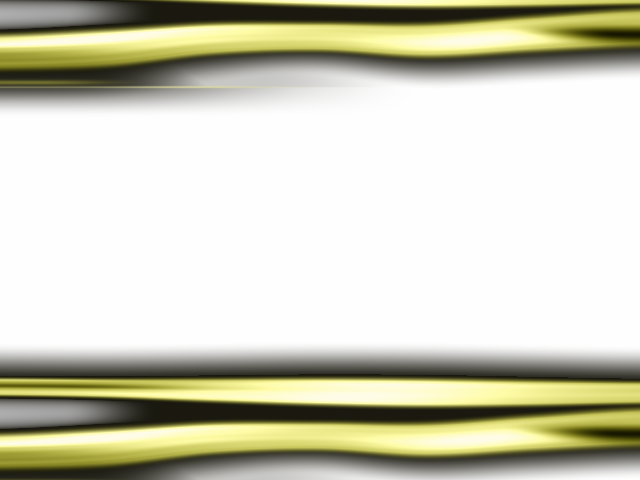
Give the GLSL for this background, as a Shadertoy shader.

```glsl
// Two soft bands of glossy yellow strands over white, one tile repeated vertically.
// Spline curves bound each strand; stretched noise gives the brushed streaks,
// while grey falloffs form the shadows around them.
#define TILE_PERIOD 83.2
#define TILE_SPLIT 60.0
#define STREAK_SCALE vec2(2.6, 7.0)
#define SHADOW_ABOVE 7.0
#define SHADOW_BELOW 6.0
#define LINE_Y 18.15
#define SOFTNESS 0.8
#define PAPER vec3(0.996)
#define SHADE vec3(0.1, 0.095, 0.06)

const float PI = 3.14159;

float hash(vec2 p) {
    p = fract(p * vec2(0.1031, 0.1137));
    p += dot(p, p.yx + 33.33);
    return fract((p.x + p.y) * p.x * 7.31);
}

float noise(vec2 p) {
    vec2 i = floor(p), f = fract(p);
    f = f * f * (3.0 - 2.0 * f);
    return mix(mix(hash(i), hash(i + vec2(1, 0)), f.x),
               mix(hash(i + vec2(0, 1)), hash(i + vec2(1, 1)), f.x), f.y);
}

float bell(float x, float centre, float width) {
    float d = (x - centre) / width;
    return exp(-d * d);
}

// Catmull-Rom spline through seven evenly spaced heights
float curve(float u, float k[7]) {
    float s = clamp(u, 0.0, 0.9999) * 6.0;
    int i = int(s);
    float t = fract(s);
    float a = k[max(i - 1, 0)], b = k[i], c = k[i + 1], d = k[min(i + 2, 6)];
    return b + 0.5 * t * (c - a + t * (2.0 * a - 5.0 * b + 4.0 * c - d
             + t * (3.0 * (b - c) + d - a)));
}

// Rounded cross-section, zero outside the interval 0..1
float ridge(float v) {
    return sin(PI * clamp(v, 0.0, 1.0));
}

// Black through olive and yellow to cream
vec3 gold(float b) {
    b = clamp(b, 0.0, 1.0);
    return vec3(vec2(1.0, 0.99) * min(b * 1.14, 1.0), 0.9 * pow(b, 2.4));
}

// Lays a strand with feathered, darkening borders over the colour below
vec3 layStrand(vec3 under, float v, float glow) {
    float body = smoothstep(0.0, SOFTNESS, ridge(v));
    return mix(under, gold(glow * (0.5 + 0.5 * body)), min(body * 1.3, 1.0));
}

void mainImage(out vec4 fragColor, in vec2 fragCoord) {
    // u runs across; y is percent of the height, measured down inside the tile
    float u = fragCoord.x / iResolution.x;
    float y = 100.0 * (1.0 - fragCoord.y / iResolution.y);
    if (y > TILE_SPLIT) y -= TILE_PERIOD;

    // Strand boundaries
    float upperTop = curve(u, float[7](-4.9, -4.8, -5.0, -5.2, -5.1, -4.7, -4.3));
    float upperBot = curve(u, float[7](-0.2, 0.2, 1.2, 2.0, 2.4, 2.1, 1.6));
    float lowerTop = curve(u, float[7](6.2, 5.1, 3.9, 3.9, 3.9, 2.3, 0.8));
    float lowerBot = curve(u, float[7](15.7, 15.0, 12.3, 11.5, 12.9, 11.8, 10.8));
    float vUpper = (y - upperTop) / (upperBot - upperTop);
    float vGap = (y - upperBot) / max(lowerTop - upperBot, 0.3);
    float vLower = (y - lowerTop) / (lowerBot - lowerTop);

    // Shadows outside the strands
    float above = 1.0 - smoothstep(-1.5, SHADOW_ABOVE, upperTop - y);
    float arch = bell(u, 0.45, 0.13);
    float below = 1.0 - smoothstep(-2.0, mix(SHADOW_BELOW, 4.2, arch), y - lowerBot);
    float overLine = 1.0 - smoothstep(LINE_Y - 0.2, LINE_Y + 0.2, y);
    float leftDark = (1.0 - smoothstep(0.16, 0.42, u + 0.012 * (LINE_Y - y))) * 0.84;
    float haze = 0.24 * (1.0 - smoothstep(0.4, 0.66, u));
    float fringe = (1.0 - smoothstep(16.5, 24.5, y))
                 * (0.64 * (1.0 - smoothstep(0.1, 0.5, u)) + 0.7 * haze);
    float under = mix(fringe, max(leftDark, haze), overLine);
    float dark = y < upperTop ? above : 1.0 - (1.0 - below) * (1.0 - under);
    vec3 col = mix(PAPER, SHADE, dark);

    // Grey pocket between the strands at the left
    float pocket = sqrt(ridge(vGap)) * (1.0 - smoothstep(0.1, 0.25, u));
    col = mix(col, vec3(0.68 - 0.45 * u), pocket);

    // Thin bright thread under the lower strand, with a short fainter one above
    float thread = bell(y, LINE_Y, 0.22) * (1.0 - smoothstep(0.3, 0.54, u));
    col = mix(col, vec3(0.9, 0.89, 0.62), thread * (0.35 + 0.4 * bell(u, 0.31, 0.12)));
    float stray = bell(y, 17.2, 0.5) * (1.0 - smoothstep(0.06, 0.24, u));
    col = mix(col, gold(0.55), 0.6 * stray);

    // Streaks are strongest at the left, where the strands fray
    float fray = mix(0.5, 0.12, smoothstep(0.1, 0.45, u));
    float streakUpper = noise(vec2(u, vUpper) * STREAK_SCALE + 4.0) - 0.5;
    float streakLower = noise(vec2(u, vLower) * STREAK_SCALE * vec2(1.0, 1.3) + 19.0) - 0.5;

    // Upper strand, brightest right of centre
    float glowUpper = 0.74 + 0.25 * bell(u, 0.58, 0.27) + fray * streakUpper;
    glowUpper -= 0.3 * bell(vUpper, 0.45, 0.14) * (1.0 - smoothstep(0.1, 0.35, u));
    col = layStrand(col, vUpper, glowUpper);

    // Lower strand, split at the right by a widening dark wedge
    float glowLower = 0.74 + fray * streakLower
                    + 0.22 * bell(u, 0.24, 0.24) * bell(vLower, 0.34, 0.25)
                    + 0.22 * bell(u, 0.74, 0.17) * bell(vLower, 0.58, 0.28);
    glowLower -= 0.3 * smoothstep(0.6, 0.95, vLower) * (1.0 - smoothstep(0.1, 0.4, u));
    float open = smoothstep(0.78, 1.0, u);
    float wedge = smoothstep(0.78, 0.96, u) * bell(y, mix(6.2, 7.2, open), mix(1.0, 1.8, open));
    col = layStrand(col, vLower, glowLower * (1.0 - 0.9 * wedge));

    fragColor = vec4(min(col, PAPER), 1.0);
}
```
